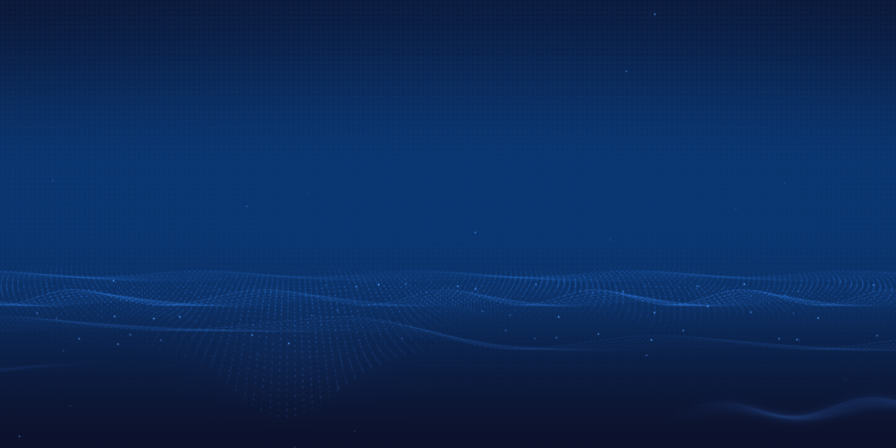
Reproduce this background procedurally as a Shadertoy shader.

```glsl
const vec3 NIGHT = vec3(0.047, 0.066, 0.168);
const vec3 DEEP_BLUE = vec3(0.040, 0.213, 0.445);
const vec3 MESH_BLUE = vec3(0.15, 0.35, 0.60);
const vec3 SPARK = vec3(0.36, 0.58, 0.82);

float hash(vec2 p) {
    return fract(sin(dot(p, vec2(127.1, 311.7))) * 43758.5453);
}

float bell(float d, float width) {
    float q = d / width;
    return exp(-q * q);
}

// Night sky fading into a blue haze above the horizon
vec3 backdrop(vec2 p) {
    float rise = smoothstep(-0.03, 0.50, p.y);
    float top = smoothstep(0.62, 1.08, p.y);
    float side = (p.x - 1.08) * (p.x - 1.08);
    float haze = rise * (1.0 - 0.74 * top) * (1.0 - side * (0.04 + 0.20 * top));
    return mix(NIGHT, DEEP_BLUE, haze);
}

// Fine screen of dark dots
float dotScreen(vec2 p, float count) {
    vec2 w = 0.5 + 0.5 * cos(6.28318 * p * count);
    return w.x * w.y;
}

// Height of a terrain row; depth runs from 0 (far) to 1 (near)
float rowHeight(float x, float depth) {
    float swell = sin(9.6 * x + 5.0 * depth) + 0.6 * sin(19.0 * x - 7.0 * depth);
    float valley = 0.13 * depth * depth * bell(x - 0.65, 0.20);
    return mix(0.418, 0.225, depth) + (0.004 + 0.012 * depth) * swell - valley;
}

// Perspective field of dots, fanning out from the valley
float dotMesh(vec2 p, float px) {
    const float ROWS = 36.0;
    float sum = 0.0;
    for (float i = 0.0; i < ROWS; i++) {
        float depth = i / (ROWS - 1.0);
        float spacing = mix(0.010, 0.019, depth);
        float column = (p.x - 0.65) / spacing;
        float dx = (fract(column) - 0.5) * spacing;
        float dy = p.y - rowHeight(p.x, depth);
        float size = max(0.0020, 0.6 * px);
        float reach = mix(1.0, bell(p.x - 0.65, 0.32), smoothstep(0.30, 0.80, depth));
        float fade = smoothstep(0.0, 0.35, depth) * (1.0 - 0.35 * depth);
        float glint = 0.35 + 0.95 * hash(vec2(floor(column), i));
        sum += bell(dx, size) * bell(dy, 1.3 * size) * reach * fade * glint;
    }
    return sum;
}

// Crossing dotted strands that drift around a shared wave
float ribbon(vec2 p, float base, float amp, float freq, float phase, float px) {
    const float STRANDS = 7.0;
    float sum = 0.0;
    for (float i = 0.0; i < STRANDS; i++) {
        float lag = i * 0.36;
        float swing = cos(freq * p.x + phase - lag) * (1.0 - 0.11 * i);
        float y = base + amp * swing - 0.0022 * i;
        float beads = 0.6 + 0.4 * cos(6.28318 * (p.x * 85.0 + 0.5 * i));
        sum += bell(p.y - y, max(0.0020, 0.55 * px)) * beads * (1.0 - 0.11 * i);
    }
    float uneven = 0.75 + 0.25 * sin(5.3 * p.x + 2.0 * phase);
    return sum * uneven;
}

// Soft ribbon in the lower right
float swoosh(vec2 p, float px) {
    float sum = 0.0;
    for (float i = 0.0; i < 5.0; i++) {
        float wave = cos(18.5 * (p.x - 1.605) - 0.13 * i);
        float y = 0.086 + 0.03 * (p.x - 1.7) + (0.018 - 0.002 * i) * wave - 0.004 * i;
        float d = p.y - y;
        sum += (0.5 * bell(d, max(0.003, px)) + 0.25 * bell(d, 0.012)) * (1.0 - 0.17 * i);
    }
    return sum * smoothstep(1.45, 1.80, p.x);
}

// One random spark in some of the cells
float sparks(vec2 p, float cellSize, float chance, float px) {
    vec2 cell = floor(p / cellSize);
    vec2 offset = 0.2 + 0.6 * vec2(hash(cell + 3.1), hash(cell + 8.7));
    float d = length(p - (cell + offset) * cellSize);
    float lit = step(hash(cell), chance) * (0.25 + 0.75 * hash(cell + 5.3));
    return lit * bell(d, max(0.0021, 0.55 * px));
}

void mainImage(out vec4 fragColor, in vec2 fragCoord) {
    vec2 p = fragCoord / iResolution.xy * vec2(2.0, 1.0);
    float px = 1.0 / iResolution.y;

    vec3 color = backdrop(p);
    float screen = dotScreen(p, 90.0);
    color *= 1.02 - (0.06 + 0.10 * smoothstep(0.65, 1.0, p.y)) * screen;

    // Haze and dotted terrain
    color += MESH_BLUE * 0.03 * bell(p.y - 0.325, 0.05);
    color += MESH_BLUE * 0.06 * bell(p.x - 0.65, 0.17) * bell(p.y - 0.20, 0.09);
    color += MESH_BLUE * 0.27 * dotMesh(p, px);

    // Wave crests from far to near
    float leftShift = smoothstep(1.0, 0.1, p.x);
    float nearBase = mix(0.278, 0.236, smoothstep(0.75, 1.15, p.x));
    float far = ribbon(p, 0.388, 0.007, 13.0, 0.4, px);
    float middle = ribbon(p, 0.336, 0.017, 19.0, -25.27 + 3.3 * leftShift, px);
    float near = ribbon(p, nearBase, 0.015, 9.6, -14.16 + 1.5 * leftShift, px);
    color += MESH_BLUE * (0.15 * far + 0.29 * middle + 0.15 * near);

    // Faint crest at the left and soft ribbon at the right
    float leftCrest = bell(p.y - 0.175 - 0.08 * p.x, 0.004) * smoothstep(0.26, 0.0, p.x);
    color += MESH_BLUE * (0.12 * leftCrest + 0.19 * swoosh(p, px));

    // Sparks gather over the terrain
    float band = bell(p.y - 0.30, 0.08);
    color += SPARK * sparks(p, 0.055, 0.36 * step(0.25, band), px) * 0.65;
    color += SPARK * sparks(p + 0.37, 0.11, 0.09, px) * 0.22;

    fragColor = vec4(color, 1.0);
}
```
